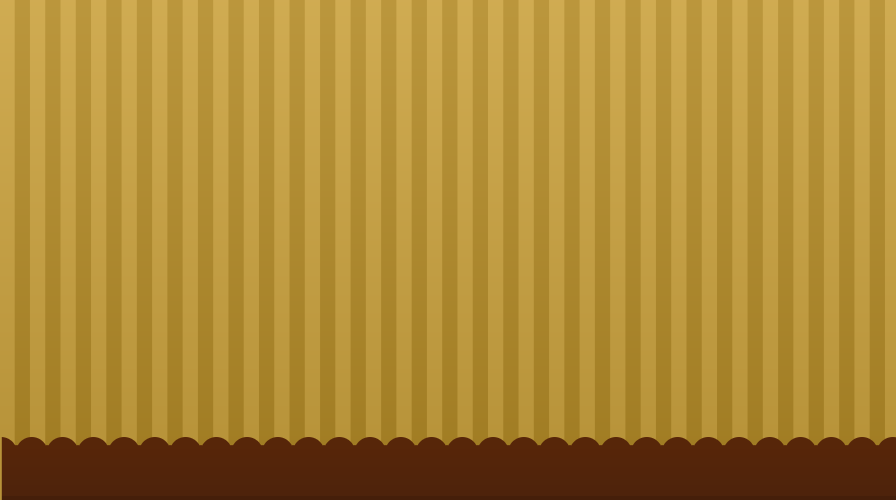
Give the GLSL for this background, as a Shadertoy shader.

```glsl
// Gold striped wall above a dark brown band with a scalloped upper edge.
// Stripes and scallops are repeated distance functions; vertical
// gradients shade the wall and the band. Lengths are in canvas widths.

#define STRIPE_PERIOD   0.03408
#define STRIPE_CENTER   0.02492
#define SCALLOP_PERIOD  0.03432
#define SCALLOP_CENTER  0.0355
#define SCALLOP_RADIUS  0.0178
#define SCALLOP_TOP     0.0703
#define BAND_TOP        0.0612
#define BAND_LEFT       0.0020
#define BASE_LINE       0.0045

const vec3 LIGHT_TOP = vec3(0.815, 0.672, 0.320);
const vec3 LIGHT_LOW = vec3(0.720, 0.578, 0.225);
const vec3 DARK_TOP  = vec3(0.733, 0.590, 0.237);
const vec3 DARK_LOW  = vec3(0.632, 0.490, 0.140);
const vec3 BAND_HIGH = vec3(0.343, 0.148, 0.035);
const vec3 BAND_LOW  = vec3(0.300, 0.136, 0.045);

// Signed offset to the nearest of a row of evenly spaced centers
float repeatOffset(float x, float center, float period) {
    return (fract((x - center) / period + 0.5) - 0.5) * period;
}

// Antialiased coverage of a signed distance, negative inside
float coverage(float dist, float pixel) {
    return clamp(0.5 - dist / pixel, 0.0, 1.0);
}

// Alternating light and dark stripes, both fading toward the floor
vec3 wallColor(vec2 p, float height, float pixel) {
    float rise = clamp((p.y - BAND_TOP) / (height - BAND_TOP), 0.0, 1.0);
    float stripe = abs(repeatOffset(p.x, STRIPE_CENTER, STRIPE_PERIOD))
                 - 0.25 * STRIPE_PERIOD;
    vec3 light = mix(LIGHT_LOW, LIGHT_TOP, rise);
    vec3 dark = mix(DARK_LOW, DARK_TOP, rise);
    return mix(light, dark, coverage(stripe, pixel));
}

// Flat band joined with a row of discs, cut off at its left side
float bandDistance(vec2 p) {
    vec2 disc = vec2(repeatOffset(p.x, SCALLOP_CENTER, SCALLOP_PERIOD),
                     p.y - SCALLOP_TOP + SCALLOP_RADIUS);
    float scallops = length(disc) - SCALLOP_RADIUS;
    return max(min(p.y - BAND_TOP, scallops), BAND_LEFT - p.x);
}

vec3 bandColor(vec2 p, float pixel) {
    vec3 color = mix(BAND_LOW, BAND_HIGH, clamp(p.y / BAND_TOP, 0.0, 1.0));
    // Slightly darker line along the base
    return color * (1.0 - 0.10 * coverage(p.y - BASE_LINE, pixel));
}

void mainImage(out vec4 fragColor, in vec2 fragCoord) {
    float pixel = 1.0 / iResolution.x;
    vec2 p = fragCoord * pixel;
    float height = iResolution.y * pixel;

    vec3 color = wallColor(p, height, pixel);
    color = mix(color, bandColor(p, pixel), coverage(bandDistance(p), pixel));
    fragColor = vec4(color, 1.0);
}
```
